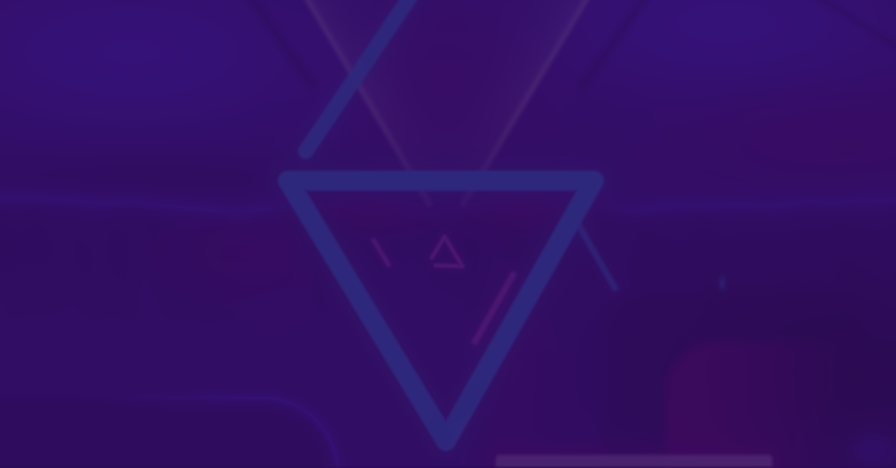
Give the GLSL for this background, as a WebGL 2 fragment shader.

```glsl
#version 300 es
precision highp float;
// A dim violet cabin with neon tubes: soft gradients shade the ceiling and walls,
// distance functions draw the glowing tubes, seats and rails, and value noise
// adds the ragged wall rim and curtain folds. Lengths are in canvas heights.

uniform vec2 u_resolution;
out vec4 fragColor;

const vec3 VIOLET = vec3(0.198, 0.052, 0.400);
const vec3 INDIGO = vec3(0.208, 0.072, 0.480);
const vec3 SHADOW = vec3(0.165, 0.040, 0.310);
const vec3 PLUM = vec3(0.245, 0.035, 0.370);
const vec3 TUBE_BLUE = vec3(0.178, 0.155, 0.485);
const vec3 TUBE_PINK = vec3(0.400, 0.120, 0.500);
const vec3 BEAM = vec3(0.340, 0.210, 0.480);

float hash(vec2 p) {
  vec3 q = fract(vec3(p.xyx) * 0.1031);
  q += dot(q, q.yzx + 33.33);
  return fract((q.x + q.y) * q.z);
}

float noise(vec2 p) {
  vec2 i = floor(p), f = fract(p);
  f = f * f * (3.0 - 2.0 * f);
  return mix(mix(hash(i), hash(i + vec2(1, 0)), f.x),
             mix(hash(i + vec2(0, 1)), hash(i + vec2(1, 1)), f.x), f.y);
}

float segment(vec2 p, vec2 a, vec2 b) {
  vec2 d = b - a;
  return length(p - a - d * clamp(dot(p - a, d) / dot(d, d), 0.0, 1.0));
}

float roundBox(vec2 p, vec2 center, vec2 halfSize, float radius) {
  vec2 q = abs(p - center) - halfSize + radius;
  return length(max(q, 0.0)) + min(max(q.x, q.y), 0.0) - radius;
}

float fill(float d, float soft) {
  return 1.0 - smoothstep(-soft, soft, d);
}

float blob(vec2 p, vec2 center, vec2 size) {
  vec2 q = (p - center) / size;
  return exp(-dot(q, q));
}

// Solid tube core plus a faint halo
vec3 tube(vec3 color, float d, float radius, vec3 tint, float strength) {
  float halo = 0.16 * exp(-max(d - radius, 0.0) / (radius * 1.2));
  return mix(color, tint, strength * max(fill(d - radius, 0.006), halo));
}

// Thin bright edge with light spilling toward the middle of the ceiling
vec3 lightBeam(vec3 color, vec2 p, vec2 a, vec2 b) {
  vec2 dir = normalize(b - a);
  float side = dot(p - a, vec2(dir.y, -dir.x)) * sign(a.x - b.x);
  float d = segment(p, a, b);
  float spill = exp(-d / 0.055) * smoothstep(-0.008, 0.012, side);
  float fade = smoothstep(b.y - 0.02, b.y + 0.25, p.y);
  color = mix(color, BEAM, 0.24 * spill * fade);
  return mix(color, BEAM, (0.22 + 0.23 * fade) * fill(d - 0.006, 0.008));
}

vec3 ceilingAndWalls(vec2 p) {
  float side = abs(p.x - 0.955);
  vec3 color = VIOLET;

  // Bluish ceiling panels and a shaded band above the walls
  color = mix(color, INDIGO, 0.85 * blob(p, vec2(0.28, 0.89), vec2(0.42, 0.18)));
  color = mix(color, INDIGO, 0.90 * blob(p, vec2(1.55, 0.95), vec2(0.38, 0.16)));
  color = mix(color, PLUM, 0.40 * blob(p, vec2(1.78, 0.71), vec2(0.28, 0.10)));
  color = mix(color, SHADOW, 0.30 * blob(p, vec2(0.30, 0.62), vec2(0.50, 0.06)));
  color = mix(color, PLUM, 0.30 * blob(p, vec2(0.95, 0.82), vec2(0.20, 0.18)));

  // Ceiling seams, mirrored about the aisle
  float seam = segment(vec2(side, p.y), vec2(0.43, 1.02), vec2(0.29, 0.82));
  color = mix(color, SHADOW, 0.40 * fill(seam - 0.008, 0.016));
  float corner = segment(p, vec2(1.74, 1.01), vec2(1.93, 0.89));
  color = mix(color, SHADOW, 0.40 * fill(corner - 0.005, 0.014));

  // Ragged wall rim, then vertical folds below it
  float rim = 0.525 + 0.038 * side + 0.018 * noise(vec2(p.x * 14.0, 2.0));
  float below = fill(p.y - rim, 0.012);
  float outer = smoothstep(0.30, 0.42, side);
  float folds = noise(vec2(p.x * 24.0 + p.y * 4.0, p.y * 3.0));
  color = mix(color, SHADOW, below * (0.12 + 0.22 * folds * smoothstep(0.25, 0.5, p.y)));
  color = mix(color, INDIGO, outer * 0.65 * exp(-abs(p.y - rim) / 0.018));
  color = mix(color, PLUM, 0.35 * blob(p, vec2(0.53, 0.46), vec2(0.14, 0.08)));
  return color;
}

vec3 seats(vec3 color, vec2 p) {
  color = mix(color, SHADOW, 0.75 * blob(p, vec2(1.83, 0.20), vec2(0.48, 0.24)));
  float backSeat = roundBox(p, vec2(1.56, 0.12), vec2(0.28, 0.26), 0.10);
  color = mix(color, SHADOW, 0.25 * fill(backSeat, 0.025));
  float pinkSeat = roundBox(p, vec2(1.75, 0.02), vec2(0.33, 0.25), 0.11);
  float pinkFade = 1.0 - smoothstep(1.45, 1.88, p.x);
  color = mix(color, PLUM, 0.75 * pinkFade * fill(pinkSeat, 0.018));
  float leftSeat = roundBox(p, vec2(0.20, -0.15), vec2(0.52, 0.30), 0.16);
  color = mix(color, SHADOW, 0.22 * fill(leftSeat, 0.012));
  float edgeFade = smoothstep(0.15, 0.55, p.x);
  color = mix(color, INDIGO, 0.75 * edgeFade * exp(-abs(leftSeat) / 0.010));
  return mix(color, INDIGO, 0.40 * blob(p, vec2(1.86, 0.04), vec2(0.05, 0.035)));
}

void main() {
  vec2 p = gl_FragCoord.xy / u_resolution.y;
  p.x *= 1.9104 * u_resolution.y / u_resolution.x;
  vec3 color = seats(ceilingAndWalls(p), p);

  // Aisle: converging beams and warm reflections
  color = lightBeam(color, p, vec2(0.650, 1.01), vec2(0.915, 0.565));
  color = lightBeam(color, p, vec2(1.256, 1.01), vec2(0.988, 0.565));
  vec2 mirrored = vec2(abs(p.x - 0.95), p.y);
  color = mix(color, PLUM, 0.45 * blob(mirrored, vec2(0.16, 0.55), vec2(0.12, 0.04)));
  color = mix(color, PLUM, 0.30 * blob(p, vec2(1.10, 0.22), vec2(0.07, 0.20)));

  // Small pink tubes
  vec2 apex = vec2(0.948, 0.494), foot = vec2(0.986, 0.431);
  float sign3 = min(segment(p, apex, vec2(0.921, 0.450)), segment(p, apex, foot));
  sign3 = min(sign3, segment(p, vec2(0.929, 0.433), foot));
  color = tube(color, sign3, 0.004, TUBE_PINK, 0.60);
  color = tube(color, segment(p, vec2(0.797, 0.486), vec2(0.828, 0.435)), 0.005, TUBE_PINK, 0.50);
  color = tube(color, segment(p, vec2(1.094, 0.413), vec2(1.013, 0.270)), 0.007, TUBE_PINK, 0.50);

  // Blue tubes and the large inverted triangle
  color = tube(color, segment(p, vec2(1.236, 0.515), vec2(1.311, 0.385)), 0.007, TUBE_BLUE, 0.75);
  color = mix(color, TUBE_BLUE, 0.6 * blob(p, vec2(1.54, 0.395), vec2(0.008, 0.014)));
  color = tube(color, segment(p, vec2(0.652, 0.677), vec2(0.890, 1.03)), 0.017, TUBE_BLUE, 0.95);
  vec2 left = vec2(0.614, 0.614), right = vec2(1.266, 0.614), tip = vec2(0.951, 0.058);
  float frame = min(segment(p, left, right), min(segment(p, left, tip), segment(p, right, tip)));
  color = tube(color, frame, 0.022, TUBE_BLUE, 1.0);

  // Pale ledge and dark lower border
  float ledge = roundBox(p, vec2(1.352, 0.0), vec2(0.295, 0.028), 0.010);
  color = mix(color, PLUM, 0.5 * exp(-max(ledge, 0.0) / 0.025));
  color = mix(color, BEAM, 0.55 * fill(ledge, 0.007));
  color = mix(color, SHADOW, 0.6 * fill(p.y - 0.004, 0.003));
  fragColor = vec4(color, 1.0);
}
```
